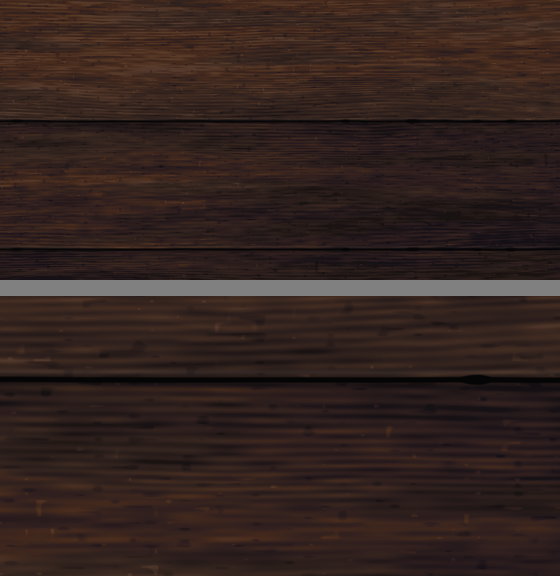
Top: the whole. Bottom: its middle third, enlarged.
Give the GLSL for this texture, as a WebGL 1 fragment shader.

```glsl
precision highp float;
// Dark weathered timber: wide horizontal planks with fine grain and narrow black seams.

uniform vec2 u_resolution;

#define PLANK_HEIGHT 0.458
#define SEAM_OFFSET 0.109
#define SEAM_HALF_WIDTH 0.0032
#define GRAIN_LINES 88.0
#define GRAIN_DEPTH 0.10
#define STREAK_DEPTH 0.62
#define FIBRE_DEPTH 0.36
#define WEATHERING 0.75
#define SCRATCHES 9

const vec3 CHARCOAL = vec3(0.085, 0.065, 0.085);
const vec3 PLUM = vec3(0.15, 0.10, 0.11);
const vec3 UMBER = vec3(0.20, 0.13, 0.12);
const vec3 RUSSET = vec3(0.275, 0.165, 0.11);
const vec3 TAUPE = vec3(0.25, 0.18, 0.15);
const vec3 TAN = vec3(0.35, 0.23, 0.16);
const vec3 GAP = vec3(0.018, 0.018, 0.025);

float hash(vec2 p) {
  vec3 q = fract(vec3(p.xyx) * 0.1031);
  q += dot(q, q.yzx + 33.33);
  return fract((q.x + q.y) * q.z);
}

float noise(vec2 p) {
  vec2 i = floor(p), f = fract(p);
  f = f * f * (3.0 - 2.0 * f);
  return mix(mix(hash(i), hash(i + vec2(1.0, 0.0)), f.x),
             mix(hash(i + vec2(0.0, 1.0)), hash(i + 1.0), f.x), f.y);
}

float fbm(vec2 p) {
  float sum = 0.0, gain = 0.533;
  for (int i = 0; i < 4; i++) {
    sum += gain * noise(p);
    p = p * 2.03 + 17.7;
    gain *= 0.5;
  }
  return sum;
}

// Stain colours from darkest to lightest
vec3 woodRamp(float tone) {
  float t = clamp(tone, 0.0, 1.0) * 4.0;
  vec3 c = mix(CHARCOAL, PLUM, min(t, 1.0));
  c = mix(c, UMBER, clamp(t - 1.0, 0.0, 1.0));
  c = mix(c, RUSSET, clamp(t - 2.0, 0.0, 1.0));
  return mix(c, TAN, clamp(t - 3.0, 0.0, 1.0));
}

float segmentDistance(vec2 p, vec2 a, vec2 b) {
  vec2 ab = b - a;
  return length(p - a - ab * clamp(dot(p - a, ab) / dot(ab, ab), 0.0, 1.0));
}

void main() {
  float pixel = 1.0 / u_resolution.y;
  vec2 p = gl_FragCoord.xy * pixel;

  // Plank index: -1 bottom, 0 middle, 1 top
  float level = (p.y - SEAM_OFFSET) / PLANK_HEIGHT;
  float plank = floor(level);
  float across = level - plank;
  vec2 seed = vec2(31.7, 47.3) * (plank + 2.0);

  // Slow bends in the grain
  vec2 g = p;
  g.y += 0.035 * (noise(vec2(p.x * 1.3, p.y * 5.0) + seed) - 0.5);
  g.y += 0.006 * (noise(vec2(p.x * 5.0, p.y * 14.0) + seed) - 0.5);

  // Stain level: warm top plank, middle fading to the right, dark bottom
  float cloud = fbm(p * vec2(1.6, 3.5) + seed);
  float fade = smoothstep(0.75, 1.4, p.x + 0.6 * (cloud - 0.5));
  float tone = plank > 0.5 ? 0.64 + 0.16 * across
             : plank > -0.5 ? mix(0.49, 0.27, fade) : 0.27;
  tone += 0.35 * (cloud - 0.5);

  // Broad bands, streaks and fibres stretched along the plank
  float band = fbm(vec2(g.x * 0.9, g.y * 15.0) + seed);
  float streak = fbm(vec2(g.x * 3.0, g.y * 52.0) + seed);
  float fibre = noise(vec2(g.x * 22.0, g.y * 170.0) + seed);
  tone += STREAK_DEPTH * (0.8 * band + streak - 0.9);
  tone += FIBRE_DEPTH * (fibre - 0.5);

  // Fine growth lines that come and go
  float phase = g.y * GRAIN_LINES + 2.5 * noise(vec2(g.x * 0.6, g.y * 11.0) + seed);
  float presence = smoothstep(0.25, 0.7, noise(vec2(g.x * 1.5, g.y * 9.0) + seed));
  tone += GRAIN_DEPTH * (0.4 + presence) * sin(6.2832 * phase);

  // Dark pores and pale worn flecks
  tone -= 0.22 * smoothstep(0.78, 0.95, noise(p * vec2(48.0, 150.0) + seed));
  tone += 0.25 * smoothstep(0.90, 0.98, noise(p * vec2(65.0, 115.0) + seed.yx));

  // Faint scattered scratches
  for (int i = 0; i < SCRATCHES; i++) {
    float n = float(i) + 1.0;
    vec2 a = vec2(2.0 * hash(vec2(n, 3.1)), hash(vec2(n, 8.7)));
    vec2 b = a + vec2(0.04 + 0.28 * hash(vec2(n, 5.3)), -0.14 * hash(vec2(n, 9.9)));
    float d = segmentDistance(p, a, b);
    tone += 0.10 * noise(p * 40.0) * (1.0 - smoothstep(0.0007, 0.0007 + 1.5 * pixel, d));
  }

  // Greyed wood, strongest low on the top plank
  vec3 color = woodRamp(tone);
  float grey = smoothstep(0.4, 0.7, fbm(vec2(p.x * 2.0, g.y * 20.0) + seed.yx));
  grey = max(grey, plank > 0.5 ? 0.8 * (1.0 - smoothstep(0.12, 0.45, across)) : 0.0);
  vec3 weathered = TAUPE * dot(color, vec3(0.333)) / dot(TAUPE, vec3(0.333));
  color = mix(color, weathered, WEATHERING * grey);

  // Seams with uneven, softly worn edges
  float offset = (across < 0.5 ? across : across - 1.0) * PLANK_HEIGHT;
  offset += 0.0018 * (noise(vec2(p.x * 9.0, 4.0)) - 0.5);
  float edge = abs(offset);
  float chip = 0.003 * smoothstep(0.72, 0.95, noise(vec2(p.x * 17.0, 7.0)));
  float width = SEAM_HALF_WIDTH + chip;
  color *= 1.0 - 0.35 * exp(-edge / 0.009);
  color += 0.045 * step(0.0, offset) * exp(-pow((edge - 0.009) / 0.003, 2.0));
  color = mix(GAP, color, smoothstep(width - pixel, width + pixel, edge));

  gl_FragColor = vec4(color, 1.0);
}
```
